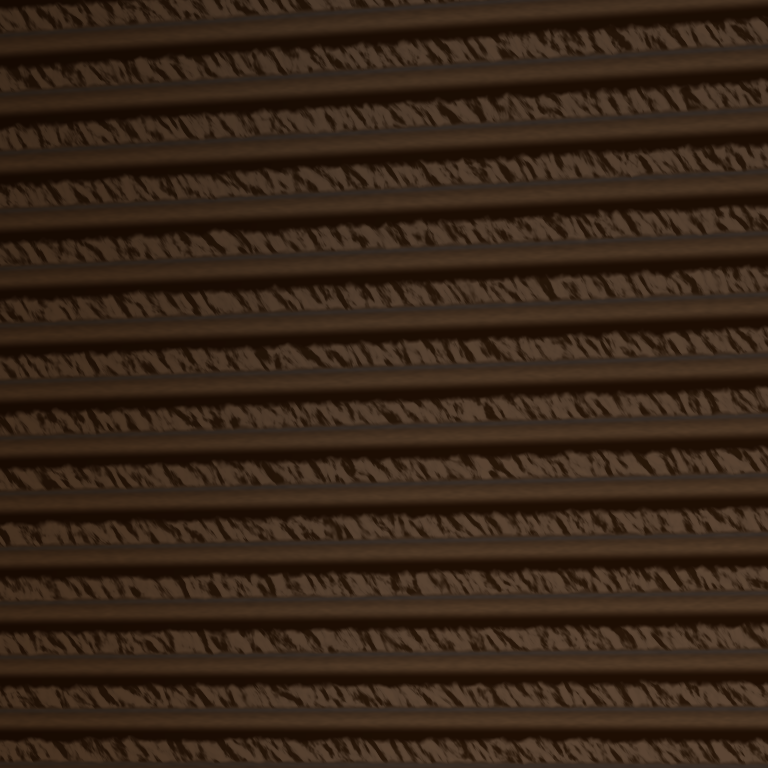
A WebGL 2 fragment shader for this texture:

```glsl
#version 300 es
precision highp float;

uniform vec2 u_resolution;
out vec4 outColor;

const vec3 GROOVE = vec3(0.105, 0.050, 0.012);
const vec3 RIB_LIT = vec3(0.275, 0.198, 0.132);
const vec3 RIB_DIM = vec3(0.215, 0.150, 0.098);
const vec3 GREY_LIP = vec3(0.195, 0.163, 0.143);
const vec3 STONE_LIT = vec3(0.298, 0.226, 0.168);
const vec3 STONE_DARK = vec3(0.145, 0.083, 0.032);

vec2 hashGradient(vec2 cell) {
    vec2 s = vec2(dot(cell, vec2(127.1, 311.7)), dot(cell, vec2(269.5, 183.3)));
    return fract(sin(s) * 43758.55) * 2.0 - 1.0;
}

float gradientNoise(vec2 p) {
    vec2 cell = floor(p);
    vec2 f = fract(p);
    vec2 w = f * f * f * (f * (f * 6.0 - 15.0) + 10.0);
    float a = dot(hashGradient(cell), f);
    float b = dot(hashGradient(cell + vec2(1, 0)), f - vec2(1, 0));
    float c = dot(hashGradient(cell + vec2(0, 1)), f - vec2(0, 1));
    float d = dot(hashGradient(cell + vec2(1, 1)), f - vec2(1, 1));
    return mix(mix(a, b, w.x), mix(c, d, w.x), w.y);
}

float fbm(vec2 p, int octaves) {
    float sum = 0.0;
    float amplitude = 1.0;
    for (int i = 0; i < octaves; i++) {
        sum += amplitude * gradientNoise(p);
        p = mat2(1.7, 0.9, -0.9, 1.7) * p + 7.3;
        amplitude *= 0.5;
    }
    return sum;
}

// Row coordinate: rows widen upwards and fan out to the right
float rowCoordinate(vec2 uv, float firstRow, float spacing, float fan, float growth) {
    float b = spacing + fan * uv.x;
    float root = sqrt(b * b + 4.0 * growth * (uv.y - firstRow));
    return (root - b) / (2.0 * growth);
}

// Smooth rounded rib, rising out of the groove to a grey lip
vec3 ribColor(float phase, float grain) {
    vec3 color = mix(RIB_LIT, RIB_DIM, smoothstep(0.24, 0.43, phase));
    float lip = exp(-pow((phase - 0.455) / 0.045, 2.0));
    color = mix(color, GREY_LIP, 0.85 * lip);
    color *= 1.0 + 0.10 * grain;
    return mix(GROOVE, color, smoothstep(0.03, 0.23, phase));
}

// Broken stone, shaded by the slope of a slanted noise relief
vec3 stoneColor(vec2 uv, float scale) {
    vec2 q = vec2(uv.x + 0.55 * uv.y, 0.52 * uv.y) * scale;
    q += 0.45 * vec2(gradientNoise(q * 0.6), gradientNoise(q * 0.6 + 31.0));
    float slope = fbm(q + vec2(0.32, 0.12), 4) - fbm(q, 4);
    float patches = gradientNoise(uv * vec2(22.0, 30.0));
    float light = smoothstep(-0.34, 0.08, slope + 0.10 * patches);
    vec3 color = mix(STONE_DARK, STONE_LIT, light);
    return color * (1.0 + 0.25 * clamp(slope, -0.2, 0.3));
}

// Dim warm left side, with a slight falloff at the top
vec3 roomLight(vec2 uv) {
    float level = mix(0.80, 1.06, smoothstep(-0.05, 0.65, uv.x));
    level *= mix(1.04, 0.93, smoothstep(0.1, 1.0, uv.y));
    vec3 warmth = mix(vec3(1.04, 0.97, 0.86), vec3(1.0), smoothstep(0.0, 0.5, uv.x));
    return level * warmth;
}

void main() {
    vec2 uv = gl_FragCoord.xy / u_resolution;
    float row = rowCoordinate(uv, 0.043, 0.069, 0.0055, 0.00033);
    float phase = fract(row);

    // Rib with a faint lengthwise grain
    float grain = fbm(uv * vec2(60.0, 190.0), 2);
    vec3 color = ribColor(phase, grain);

    // Rough strip with uneven edges
    float chips = fbm(uv * vec2(52.0, 38.0) + 11.0, 3);
    float strip = smoothstep(0.47, 0.56, phase + 0.06 * chips);
    color = mix(color, stoneColor(uv, 52.0), strip);

    // Shadow cast on the top of the strip
    float shadow = smoothstep(0.83, 0.95, phase + 0.10 * chips);
    color = mix(color, GROOVE, shadow);

    outColor = vec4(color * roomLight(uv), 1.0);
}
```
